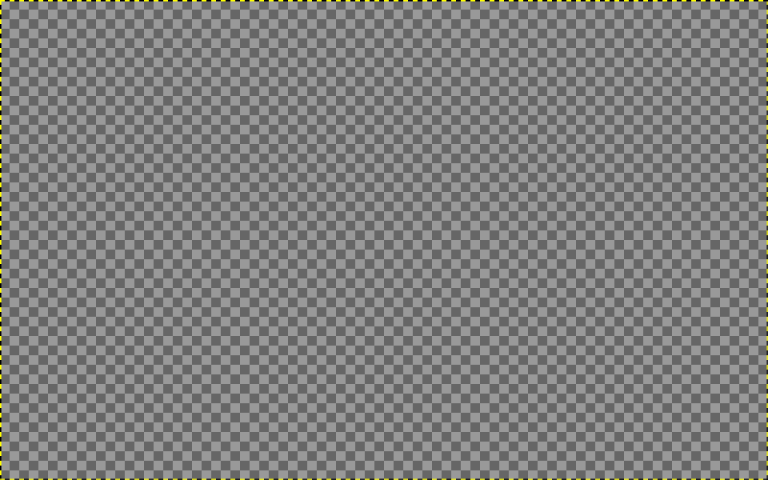
Reproduce this pattern procedurally as a Shadertoy shader.

```glsl
// Fine two-tone gray checkerboard framed by a thin dashed yellow and black line.

const vec2  CELLS       = vec2(80.0, 50.0);   // checks across and down
const vec3  DARK_GRAY   = vec3(0.4);
const vec3  LIGHT_GRAY  = vec3(0.6);
const vec3  DASH_YELLOW = vec3(1.0, 1.0, 0.0);
const vec3  DASH_BLACK  = vec3(0.0);
const float FRAME_WIDTH = 0.15;               // in cells
const float DASH_LENGTH = 0.5;                // in cells
const float FAR_FADE    = 0.7;                // frame strength at right and bottom

// Square wave of +1 and -1 over unit steps, averaged over one pixel.
vec2 squareWave(vec2 p, vec2 pixel) {
    vec2 edgeDistance = 0.5 - abs(fract(p) - 0.5);
    vec2 side = 1.0 - 2.0 * mod(floor(p), 2.0);
    return side * min(2.0 * edgeDistance / pixel, 1.0);
}

// Coverage of a strip that starts at distance zero.
vec2 stripCoverage(vec2 distanceIn, vec2 pixel) {
    return clamp((FRAME_WIDTH - distanceIn) / pixel + 0.5, 0.0, 1.0);
}

void mainImage(out vec4 fragColor, in vec2 fragCoord) {
    // Cell coordinates counted from the upper left corner
    vec2 uv = fragCoord / iResolution.xy;
    vec2 cell = vec2(uv.x, 1.0 - uv.y) * CELLS;
    vec2 pixel = CELLS / iResolution.xy;

    // Checks: the product of two waves alternates in both directions
    vec2 check = squareWave(cell, pixel);
    vec3 color = mix(DARK_GRAY, LIGHT_GRAY, 0.5 + 0.5 * check.x * check.y);

    // Frame: dashes run along each side
    vec2 dash = 0.5 + 0.5 * squareWave(cell / DASH_LENGTH, pixel / DASH_LENGTH);
    vec2 nearSide = stripCoverage(cell, pixel);
    vec2 farSide = FAR_FADE * stripCoverage(CELLS - cell, pixel);
    vec2 frame = max(nearSide, farSide);
    color = mix(color, mix(DASH_BLACK, DASH_YELLOW, dash.y), frame.x);
    color = mix(color, mix(DASH_BLACK, DASH_YELLOW, dash.x), frame.y);

    fragColor = vec4(color, 1.0);
}
```
